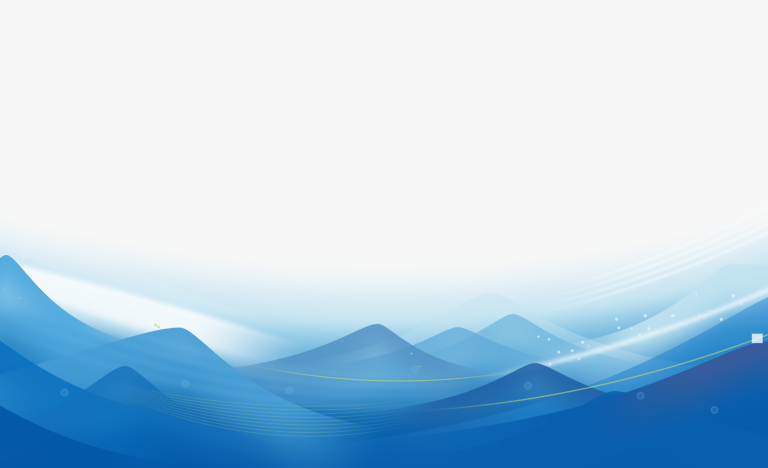
Reproduce this background procedurally as a Shadertoy shader.

```glsl
const vec3 PAPER  = vec3(0.967, 0.970, 0.970);
const vec3 MIST   = vec3(0.76, 0.89, 0.945);
const vec3 PALE   = vec3(0.48, 0.74, 0.88);
const vec3 AZURE  = vec3(0.18, 0.54, 0.78);
const vec3 OCEAN  = vec3(0.03, 0.38, 0.68);
const vec3 DEEP   = vec3(0.01, 0.34, 0.65);
const vec3 DUSK   = vec3(0.24, 0.36, 0.60);
const vec3 GOLD   = vec3(0.72, 0.83, 0.48);
const vec3 WHITE  = vec3(0.97, 0.985, 0.99);
const float BOWL = 0.44;         // how far the haze climbs at both sides
const int FINE_LINES = 14;
const int CONTOURS = 9;
const int SPARKS = 28;
const int RINGS = 7;

float pixel, aspect;

float hash(float n) {
    n = fract(n * 0.1031);
    n *= n + 33.33;
    return fract(n * (n + n));
}

// Rounded peak, nearly straight flanks; the foot dissolves sideways
void mountain(inout vec3 col, vec2 p, vec2 peak, vec2 widths, float height,
              vec3 tint, float alpha, float fade) {
    float a = abs(p.x - peak.x) / (p.x < peak.x ? widths.x : widths.y);
    float depth = peak.y - height * (1.0 - exp(-a * a / (a + 0.22))) - p.y;
    float mask = smoothstep(-pixel, pixel, depth) * (1.0 - smoothstep(1.0, 2.3, a));
    col = mix(col, tint, mask * alpha * (1.0 - smoothstep(0.0, fade, depth)));
}

// Distance to the parabola y = vertex.y + bend * (x - vertex.x)^2
float arc(vec2 p, vec2 vertex, float bend) {
    float dx = p.x - vertex.x;
    float slope = 2.0 * bend * dx / aspect;
    return abs(p.y - vertex.y - bend * dx * dx) / sqrt(1.0 + slope * slope);
}

float stroke(float d, float width) {
    return 1.0 - smoothstep(width - pixel, width + pixel, d);
}

float glow(float d, float width) {
    return exp(-d * d / (width * width));
}

float span(float x, float start, float end, float soft) {
    return smoothstep(start, start + soft, x) * (1.0 - smoothstep(end - soft, end, x));
}

vec3 haze(vec2 p) {
    float y = p.y - BOWL * (p.x - 0.5) * (p.x - 0.5);
    vec3 col = mix(DEEP, OCEAN, smoothstep(0.0, 0.08, y));
    col = mix(col, AZURE, smoothstep(0.06, 0.18, y));
    col = mix(col, PALE, smoothstep(0.16, 0.27, y));
    col = mix(col, MIST, smoothstep(0.24, 0.325, y));
    return mix(col, PAPER, smoothstep(0.285, 0.445, y));
}

void mainImage(out vec4 fragColor, in vec2 fragCoord) {
    vec2 p = fragCoord / iResolution.xy;
    pixel = 0.8 / iResolution.y;
    aspect = iResolution.x / iResolution.y;
    vec3 col = haze(p);

    // Distant slopes and sweeping light on the right
    mountain(col, p, vec2(0.638, 0.375), vec2(0.14), 0.19, MIST, 0.4, 0.14);
    for (int i = 0; i < 4; i++) {
        float f = float(i);
        float d = arc(p, vec2(0.434, 0.282 + 0.012 * f), 0.69 + 0.02 * f);
        col = mix(col, WHITE, 0.5 * glow(d, 0.004) * smoothstep(0.68, 0.86, p.x));
    }
    mountain(col, p, vec2(0.95, 0.435), vec2(0.10, 1.0), 0.20, MIST, 0.85, 0.16);

    // White sheet and its fine lines on the left
    float sheet = 0.453 - 0.40 * p.x - 0.15 * p.x * p.x - p.y;
    float sheetMask = smoothstep(-pixel, 0.018, sheet) * (1.0 - smoothstep(0.06, 0.13, sheet));
    col = mix(col, WHITE, 0.92 * sheetMask * (1.0 - smoothstep(0.24, 0.42, p.x)));
    for (int i = 0; i < FINE_LINES; i++) {
        float f = float(i);
        float d = arc(p, vec2(0.795, 0.185 + 0.002 * f), 0.46 + 0.006 * f);
        col = mix(col, WHITE, 0.25 * stroke(d, 0.0008) * (1.0 - smoothstep(0.25, 0.42, p.x)));
    }

    // Middle range
    mountain(col, p, vec2(0.008, 0.455), vec2(0.08), 0.22, vec3(0.30, 0.66, 0.87), 0.95, 0.26);
    mountain(col, p, vec2(0.668, 0.329), vec2(0.09), 0.13, vec3(0.44, 0.72, 0.87), 0.75, 0.12);
    mountain(col, p, vec2(0.596, 0.301), vec2(0.09), 0.10, vec3(0.38, 0.67, 0.85), 0.75, 0.11);
    mountain(col, p, vec2(0.492, 0.308), vec2(0.11, 0.07), 0.12, vec3(0.32, 0.57, 0.77), 0.85, 0.14);
    mountain(col, p, vec2(0.234, 0.300), vec2(0.35, 0.12), 0.25, vec3(0.26, 0.61, 0.83), 0.92, 0.22);
    mountain(col, p, vec2(1.04, 0.385), vec2(0.30), 0.40, vec3(0.15, 0.53, 0.81), 0.6, 0.22);

    // Soft currents across the valley
    for (int i = 0; i < 4; i++) {
        float f = float(i);
        float d = arc(p, vec2(0.52, 0.13 + 0.022 * f), 0.62 + 0.05 * f);
        col = mix(col, PALE, 0.16 * glow(d, 0.010) * span(p.x, -0.1, 0.75, 0.3));
    }
    float ribbon = arc(p, vec2(0.34, 0.149), 0.53);
    float ribbonSpan = span(p.x, 0.60, 1.15, 0.15);
    col = mix(col, WHITE, ribbonSpan * (0.5 * glow(ribbon, 0.007) + 0.15 * glow(ribbon, 0.025)));

    // Near range
    mountain(col, p, vec2(0.697, 0.224), vec2(0.10), 0.12, mix(OCEAN, DUSK, 0.4), 0.85, 0.11);
    mountain(col, p, vec2(-0.05, 0.320), vec2(0.15), 0.26, vec3(0.05, 0.45, 0.75), 0.92, 0.28);
    mountain(col, p, vec2(0.163, 0.218), vec2(0.12, 0.10), 0.20, vec3(0.08, 0.44, 0.73), 0.8, 0.14);
    mountain(col, p, vec2(-0.05, 0.170), vec2(0.15), 0.20, DEEP, 0.9, 0.6);
    mountain(col, p, vec2(0.80, 0.164), vec2(0.13, 0.20), 0.17, OCEAN, 0.9, 0.5);
    mountain(col, p, vec2(1.0, 0.270), vec2(0.25), 0.25, vec3(0.03, 0.37, 0.68), 0.95, 0.6);
    mountain(col, p, vec2(1.0, 0.270), vec2(0.25), 0.25, DUSK, 0.9 * smoothstep(0.74, 0.93, p.x), 0.13);

    // Golden threads
    float thread = stroke(arc(p, vec2(0.52, 0.186), 0.9), 0.0012) * span(p.x, 0.30, 0.70, 0.14);
    thread += stroke(arc(p, vec2(0.461, 0.118), 0.575), 0.0014) * span(p.x, 0.53, 1.2, 0.18);
    col = mix(col, GOLD, 0.65 * thread);
    for (int i = 0; i < CONTOURS; i++) {
        float f = float(i);
        float d = arc(p, vec2(0.404, 0.068 + 0.008 * f), 1.4 - 0.08 * f);
        col = mix(col, GOLD, 0.24 * stroke(d, 0.0008) * span(p.x, 0.13, 0.56, 0.14));
    }

    // Scattered sparks and rings
    for (int i = 0; i < SPARKS; i++) {
        float f = float(i) + 1.0;
        float x = i % 4 == 0 ? 0.6 * hash(f * 7.3) : mix(0.70, 0.97, hash(f * 7.3));
        float y = 0.19 + 0.65 * (x - 0.5) * (x - 0.5) + 0.08 * hash(f * 13.7);
        float d = length((p - vec2(x, y)) * vec2(aspect, 1.0));
        vec3 tint = i % 4 == 0 ? GOLD : WHITE;
        col = mix(col, tint, 0.6 * stroke(d, 0.0012 + 0.0022 * hash(f * 3.1)));
    }
    for (int i = 0; i < RINGS; i++) {
        float f = float(i) + 1.0;
        vec2 centre = vec2((f - 0.6 + 0.5 * hash(f * 5.9)) / float(RINGS), 0.12 + 0.12 * hash(f * 9.1));
        float d = length((p - centre) * vec2(aspect, 1.0));
        col = mix(col, PALE, 0.3 * stroke(abs(d - 0.007), 0.0012) + 0.15 * stroke(d, 0.006));
    }

    // Small pale hut on the right summit
    vec2 hut = abs(p - vec2(0.986, 0.277)) - vec2(0.007, 0.010);
    col = mix(col, WHITE, 0.8 * (1.0 - smoothstep(-pixel, pixel, max(hut.x * aspect, hut.y))));
    fragColor = vec4(col, 1.0);
}
```
